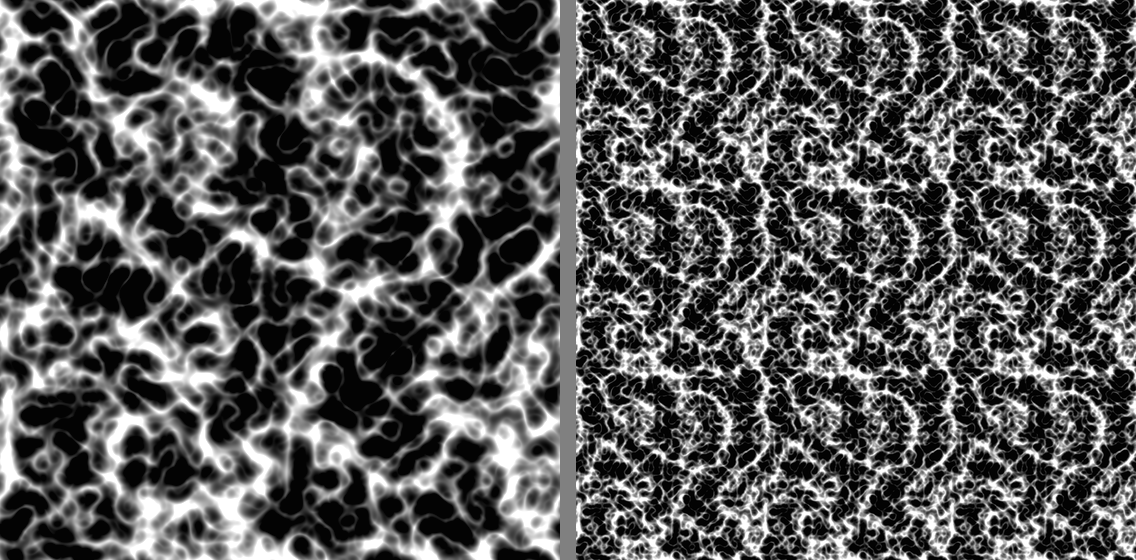
Left: one tile. Right: repeated 3 by 3.
Reproduce this texture procedurally as a Shadertoy shader.

```glsl
// Draws a seamless web of glowing white veins over black cells, from layered ridged noise.

// Integer hash: wrapped lattice cell and layer to a unit gradient
vec2 cellGradient(vec2 cell, float period, uint layer) {
    uvec2 c = uvec2(mod(cell, period));
    uint h = c.x * 1597334677u ^ c.y * 3812015801u ^ (layer + 1u) * 2654435769u;
    h = (h ^ (h >> 16)) * 2246822519u;
    h = (h ^ (h >> 13)) * 3266489917u;
    h ^= h >> 16;
    float angle = 6.2831853 * float(h & 65535u) / 65536.0;
    return vec2(cos(angle), sin(angle));
}

// Gradient noise that repeats after a whole number of cells
float tiledNoise(vec2 p, float period, uint layer) {
    vec2 cell = floor(p);
    vec2 f = p - cell;
    vec2 fade = f * f * f * (f * (f * 6.0 - 15.0) + 10.0);
    vec2 right = vec2(1.0, 0.0);
    vec2 up = vec2(0.0, 1.0);
    float a = dot(cellGradient(cell, period, layer), f);
    float b = dot(cellGradient(cell + right, period, layer), f - right);
    float c = dot(cellGradient(cell + up, period, layer), f - up);
    float d = dot(cellGradient(cell + 1.0, period, layer), f - 1.0);
    return mix(mix(a, b, fade.x), mix(c, d, fade.x), fade.y);
}

// Bright crest along the zero line of the noise, with a rounded top
float vein(float n, float sharpness, float rounding) {
    return exp(-sharpness * (sqrt(n * n + rounding * rounding) - rounding));
}

void mainImage(out vec4 fragColor, in vec2 fragCoord) {
    vec2 uv = fragCoord / iResolution.xy;

    // Crisp main veins first, then finer, softer branches
    vec4 strength = vec4(0.50, 0.38, 0.42, 0.13);
    vec4 sharpness = vec4(11.0, 8.0, 6.0, 4.0);
    vec4 rounding = vec4(0.03, 0.03, 0.05, 0.10);
    float frequency = 5.0;
    float glow = 0.0;
    for (int i = 0; i < 4; i++) {
        vec2 shift = fract(float(i) * vec2(0.37, 0.71));
        float n = tiledNoise(uv * frequency + shift, frequency, uint(i));
        glow += strength[i] * vein(n, sharpness[i], rounding[i]);
        frequency *= 2.0;
    }

    // Clip the cell interiors to black and the vein cores to white
    float grey = clamp(1.75 * glow - 0.80, 0.01, 1.0);
    fragColor = vec4(vec3(grey), 1.0);
}
```
